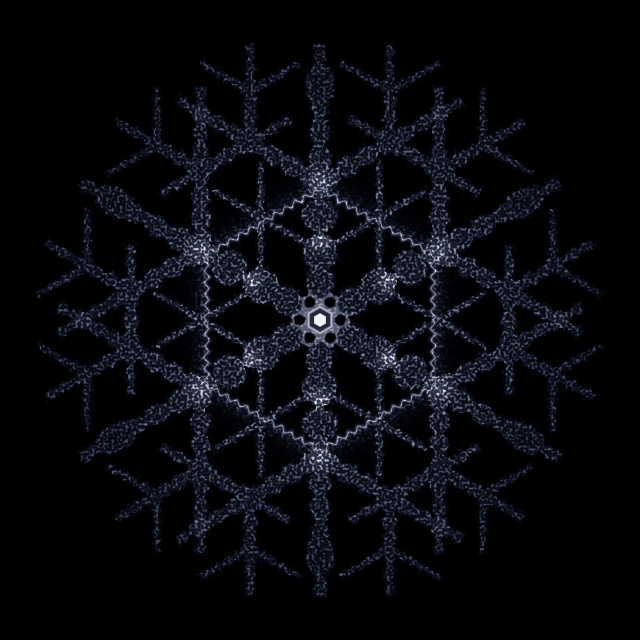
Write a WebGL 1 fragment shader that draws this pattern.

```glsl
precision highp float;
// A frosted snowflake on black: the plane is folded into a mirrored 30 degree
// wedge, where beaded strands, blobs and a hexagon are joined as distances.
// Gradient noise roughens the silhouettes and breaks the ice into fine grains.
uniform vec2 u_resolution;

#define HEX_APOTHEM 0.177
#define JUNCTION 0.215
#define NODE_STEP 0.126
#define HAIR_SCALE 165.0
#define HAIR_DEPTH 0.0065
#define GRAIN_SCALE 230.0
#define RIM_WIDTH 0.0022
#define OUTER_DIM 0.62

const float PI = 3.14159265;
const vec2 UP = vec2(0.0, 1.0);
const vec2 UP_RIGHT = vec2(0.866, 0.5);
const vec2 DOWN_RIGHT = vec2(0.866, -0.5);
const vec2 UP_LEFT = vec2(-0.866, 0.5);
const vec2 WEDGE_AXIS = vec2(0.5, 0.866);

// Gradient noise, about -0.7 to 0.7
vec2 gradient(vec2 cell) {
  vec3 h = fract(vec3(cell.xyx) * vec3(0.1031, 0.1030, 0.0973));
  h += dot(h, h.yzx + 33.33);
  float a = 2.0 * PI * fract((h.x + h.y) * h.z);
  return vec2(cos(a), sin(a));
}

float noise(vec2 p) {
  vec2 i = floor(p), f = fract(p);
  vec2 u = f * f * (3.0 - 2.0 * f), e = vec2(1.0, 0.0);
  float low = mix(dot(gradient(i), f), dot(gradient(i + e), f - e), u.x);
  float high = mix(dot(gradient(i + e.yx), f - e.yx),
                   dot(gradient(i + 1.0), f - 1.0), u.x);
  return mix(low, high, u.y);
}

// Mirror the plane into the wedge beside the upward arm
vec2 foldSix(vec2 p) {
  float a = abs(mod(atan(p.x, p.y) + PI / 6.0, PI / 3.0) - PI / 6.0);
  return length(p) * vec2(sin(a), cos(a));
}

float ellipse(vec2 p, vec2 radius) {
  return (length(p / radius) - 1.0) * min(radius.x, radius.y);
}

// Tapering chain of beads
float strand(vec2 p, vec2 start, vec2 dir, float len, float width, float pitch) {
  p -= start;
  float t = dot(p, dir);
  float side = abs(dot(p, vec2(dir.y, -dir.x)));
  float bead = 0.45 + 0.55 * abs(sin(PI * t / pitch));
  float taper = 1.0 - 0.6 * clamp(t / len, 0.0, 1.0);
  return max(side - width * bead * taper, max(-t, t - len));
}

// Side branches, which may cross the wedge boundary
float branches(vec2 q) {
  vec2 root = JUNCTION * UP;
  vec2 node = root + NODE_STEP * UP_RIGHT;
  vec2 fork = node + 0.079 * UP;
  vec2 edgeMid = 0.185 * WEDGE_AXIS;
  float d = strand(q, root, UP_RIGHT, 0.255, 0.0165, 0.034);
  d = min(d, strand(q, node, UP, 0.151, 0.0115, 0.026));
  d = min(d, strand(q, node, DOWN_RIGHT, 0.159, 0.0120, 0.029));
  d = min(d, strand(q, fork, UP_RIGHT, 0.088, 0.0065, 0.016));
  d = min(d, strand(q, fork, UP_LEFT, 0.088, 0.0065, 0.016));
  d = min(d, strand(q, edgeMid, UP, 0.085, 0.0060, 0.014));
  return min(d, strand(q, edgeMid, -UP, 0.095, 0.0055, 0.014));
}

// Blobs threaded on the main arm
float mainArm(vec2 q) {
  float d = ellipse(q - 0.059 * UP, vec2(0.020, 0.024));
  d = min(d, ellipse(q - 0.106 * UP, vec2(0.026, 0.027)));
  d = min(d, ellipse(q - 0.163 * UP, vec2(0.026, 0.025)));
  d = min(d, strand(q, 0.04 * UP, UP, 0.16, 0.009, 0.04));
  d = min(d, strand(q, 0.19 * UP, UP, 0.24, 0.019, 0.042));
  return min(d, ellipse(q - 0.368 * UP, vec2(0.020, 0.032)));
}

float glow(vec2 p, float radius) {
  return exp(-dot(p, p) / (radius * radius));
}

void main() {
  float size = min(u_resolution.x, u_resolution.y);
  vec2 p = (gl_FragCoord.xy - 0.5 * u_resolution) / size;
  float soft = max(0.0012, 0.8 / size);
  float r = length(p);
  vec2 q = foldSix(p);
  vec2 mirrored = 2.0 * dot(q, WEDGE_AXIS) * WEDGE_AXIS - q;

  // Rough ice body with a pale rim
  float hair = noise(p * HAIR_SCALE);
  float grain = smoothstep(-0.15, 0.5, noise(p * GRAIN_SCALE + 17.0));
  float d = min(mainArm(q), min(branches(q), branches(mirrored)));
  d = min(d, ellipse(q - 0.371 * WEDGE_AXIS, vec2(0.013)));
  d += HAIR_DEPTH * hair;
  float body = smoothstep(soft, -soft, d);
  float rim = exp(-abs(d) / RIM_WIDTH);
  float facets = 0.40 * glow(q - 0.124 * UP, 0.017)
               + 0.35 * glow(q - JUNCTION * UP, 0.020)
               + 0.20 * glow(q - 0.371 * WEDGE_AXIS, 0.014);
  float light = body * (0.07 + 0.34 * grain + facets * (0.5 + grain));
  light += rim * (0.09 + 0.24 * grain);
  light *= mix(1.0, OUTER_DIM, smoothstep(0.20, 0.42, r));

  // Scalloped hexagon with frost on its outer side
  float along = dot(q, DOWN_RIGHT);
  float h = dot(q, WEDGE_AXIS) - HEX_APOTHEM;
  h += 0.0032 * sin(along * 350.0) + 0.003 * noise(p * 70.0);
  float frost = smoothstep(-soft, soft, h) * exp(-max(h, 0.0) / 0.011);
  light = max(light, frost * (0.12 + 0.42 * grain));
  light = max(light, 0.82 * exp(-abs(h) / 0.0022) * (0.75 + 0.4 * grain));

  // Central rosette: pale star, dark petals, hexagonal ring and bright seed
  float star = r - mix(0.041, 0.049, smoothstep(0.8, 1.0, q.y / max(r, 0.001)));
  float petal = ellipse(q - 0.032 * WEDGE_AXIS, vec2(0.0085)) + 0.002 * hair;
  float lace = smoothstep(0.003, -0.003, star + HAIR_DEPTH * hair);
  float armHole = smoothstep(0.002, -0.003, ellipse(q - 0.055 * UP, vec2(0.017, 0.021)));
  lace *= smoothstep(-0.002, 0.002, petal) * (1.0 - armHole);
  light = max(light, lace * (0.40 + 0.25 * grain));
  float hexRadius = dot(q, WEDGE_AXIS);
  float well = smoothstep(0.016 + soft, 0.016 - soft, hexRadius);
  light = mix(light, 0.20, well);
  light = max(light, 0.75 * exp(-pow((hexRadius - 0.018) / 0.0028, 2.0)));
  light = max(light, 0.95 * smoothstep(0.0095 + soft, 0.0095 - soft, hexRadius));

  // Cold silver tint
  vec3 ice = pow(vec3(clamp(light, 0.0, 1.0)), vec3(1.20, 1.13, 0.90));
  gl_FragColor = vec4(ice, 1.0);
}
```
